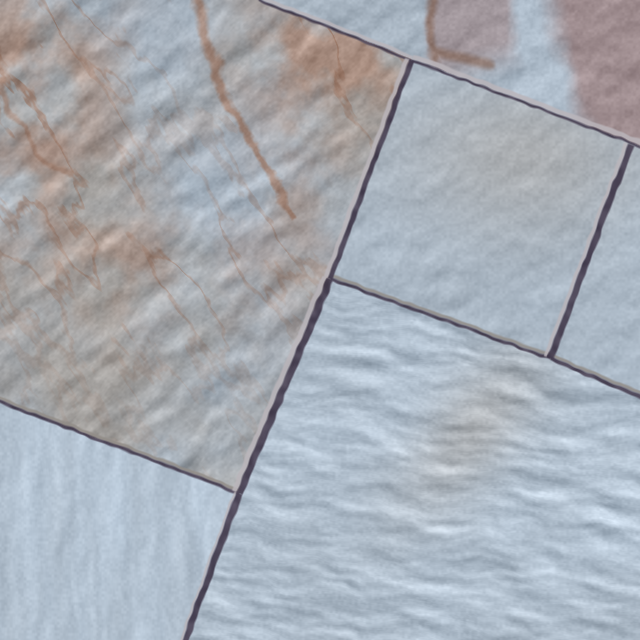
Give the GLSL for this texture, as a Shadertoy shader.

```glsl
// Draws slanted slate paving: cleft blue-grey slabs, rusty veins and dark open joints.
const vec3 PALE = vec3(0.72, 0.78, 0.84);
const vec3 SLATE = vec3(0.65, 0.70, 0.75);
const vec3 SAND = vec3(0.64, 0.63, 0.62);
const vec3 RUST = vec3(0.60, 0.46, 0.39);
const vec3 PINK = vec3(0.62, 0.55, 0.56);
const vec3 GAP = vec3(0.22, 0.19, 0.26);
const vec3 LIP = vec3(0.73, 0.71, 0.73);
const vec3 OLIVE = vec3(0.57, 0.55, 0.53);
const float GRAIN = 0.045;

// Corners where the joints meet
const vec2 TOP_A = vec2(0.404, 1.0);
const vec2 TOP_B = vec2(0.643, 0.906);
const vec2 TOP_C = vec2(1.02, 0.764);
const vec2 CENTRE = vec2(0.516, 0.564);
const vec2 LEFT_A = vec2(-0.01, 0.376);
const vec2 LEFT_B = vec2(0.374, 0.229);
const vec2 BOTTOM = vec2(0.286, -0.01);
const vec2 MID_B = vec2(0.860, 0.440);
const vec2 MID_C = vec2(1.02, 0.371);
const vec2 RIGHT = vec2(0.986, 0.774);

float hash(vec2 p) { return fract(sin(dot(p, vec2(127.1, 311.7))) * 43758.5); }

float noise(vec2 p) {
    vec2 i = floor(p), f = fract(p);
    f = f * f * (3.0 - 2.0 * f);
    return mix(mix(hash(i), hash(i + vec2(1, 0)), f.x),
               mix(hash(i + vec2(0, 1)), hash(i + vec2(1, 1)), f.x), f.y);
}

float fbm(vec2 p) {
    float sum = 0.0, amp = 0.52;
    for (int i = 0; i < 5; i++) {
        sum += amp * noise(p);
        p = mat2(1.6, 1.2, -1.2, 1.6) * p + 7.3;
        amp *= 0.5;
    }
    return sum;
}

vec2 turn(vec2 p, float a) {
    float c = cos(a), s = sin(a);
    return vec2(c * p.x + s * p.y, c * p.y - s * p.x);
}

// Light and shade of ridges running along an angle
float relief(vec2 p, float angle, vec2 scale) {
    vec2 q = turn(p + 0.025 * (fbm(p * 9.0) - 0.5), angle) * scale;
    return fbm(q) - fbm(q + vec2(0.08, 0.42));
}

float blob(vec2 p, float x, float y, float rx, float ry) {
    vec2 q = (p - vec2(x, y)) / vec2(rx, ry);
    return exp(-dot(q, q));
}

float segment(vec2 p, vec2 a, vec2 b) {
    vec2 d = b - a;
    return length(p - a - d * clamp(dot(p - a, d) / dot(d, d), 0.0, 1.0));
}

// Signed distance to a line, positive on its left
float side(vec2 p, vec2 a, vec2 b) {
    vec2 d = normalize(b - a), q = p - a;
    return d.x * q.y - d.y * q.x;
}

vec3 rustySlab(vec2 p) {
    float blue = blob(p, 0.24, 0.91, 0.11, 0.13) + blob(p, 0.36, 0.70, 0.08, 0.10);
    vec3 col = mix(SAND, SLATE, clamp(0.35 + blue * 0.7 + 1.7 * (fbm(p * 7.0 + 3.0) - 0.5), 0.0, 1.0));
    float stain = blob(p, 0.52, 0.92, 0.13, 0.10) + 0.8 * blob(p, 0.05, 0.85, 0.13, 0.22)
        + 0.5 * blob(p, 0.24, 0.58, 0.20, 0.12) + 0.35 * blob(p, 0.48, 0.72, 0.09, 0.15);
    col = mix(col, RUST + 0.06, clamp(stain * smoothstep(0.3, 0.75, fbm(p * 13.0)), 0.0, 0.75));
    // Fine cracks, then wandering veins
    float crack = 1.0 - abs(2.0 * fbm(turn(p, -0.95) * vec2(7, 20)) - 1.0);
    col = mix(col, RUST, smoothstep(0.91, 0.99, crack) * clamp(0.12 + stain * 0.65, 0.0, 0.7));
    vec2 w = p + 0.045 * (vec2(fbm(p * 18.0), fbm(p * 18.0 + 40.0)) - 0.5);
    float vein = min(segment(w, vec2(0.305, 1.0), vec2(0.345, 0.88)),
                     segment(w, vec2(0.345, 0.88), vec2(0.45, 0.66)));
    float arc = min(segment(w, vec2(0.01, 0.88), vec2(0.05, 0.76)),
                    segment(w, vec2(0.05, 0.76), vec2(0.10, 0.72)));
    float broad = mix(0.009, 0.017, smoothstep(0.80, 0.95, p.y));
    float veins = 0.75 * (1.0 - smoothstep(0.002, broad, vein)) + 0.55 * (1.0 - smoothstep(0.001, 0.008, arc));
    return mix(col, RUST, min(veins, 1.0)) + 0.33 * relief(p, 0.72, vec2(15, 32));
}

vec3 topSlab(vec2 p) {
    float x = p.x + 0.04 * (fbm(p * 16.0) - 0.5);
    float brown = smoothstep(0.66, 0.68, x) * (1.0 - smoothstep(0.79, 0.82, x))
        * smoothstep(0.86, 0.93, p.y + 0.3 * (0.74 - x));
    float pink = smoothstep(0.86, 0.91, x + 0.25 * (p.y - 0.9));
    vec3 col = mix(SLATE, PALE, 0.5 * smoothstep(0.74, 0.82, x));
    col = mix(col, PINK, min(brown * 0.75 + pink, 1.0));
    float vein = min(segment(vec2(x, p.y), vec2(0.677, 1.0), vec2(0.68, 0.91)),
                     segment(vec2(x, p.y), vec2(0.68, 0.92), vec2(0.76, 0.90)));
    col = mix(col, RUST * 0.85, 0.65 * (1.0 - smoothstep(0.001, 0.014, vein)));
    return col + 0.2 * relief(p, 0.5, vec2(24, 34));
}

vec3 smoothSlab(vec2 p) {
    vec3 col = mix(SLATE, PALE, 0.25 + 0.8 * (fbm(p * 8.0) - 0.5));
    col = mix(col, SAND + 0.03, 0.65 * blob(p, 0.82, 0.76, 0.20, 0.13));
    return col + 0.14 * relief(p, 0.5, vec2(24, 36));
}

vec3 ridgedSlab(vec2 p) {
    vec3 col = mix(SLATE, PALE, 0.52 + 1.1 * (fbm(p * 6.0) - 0.5));
    col = mix(col, SAND + 0.04, 0.6 * blob(turn(p - vec2(0.74, 0.33), 0.9), 0.0, 0.0, 0.16, 0.07));
    return col + 0.36 * relief(p, -0.13, vec2(12, 43));
}

vec3 streakedSlab(vec2 p) {
    vec3 col = mix(SLATE, PALE, 0.75 + 1.2 * (fbm(p * vec2(32, 5)) - 0.5));
    return col + 0.14 * relief(p, 1.5, vec2(12, 40));
}

// Dark gap with a worn lip on its left
void joint(inout vec3 col, vec2 p, vec2 a, vec2 b, float gap, float lip, vec3 tint) {
    float aa = 0.8 / iResolution.y + 0.0008;
    float s = side(p, a, b) + 0.003 * (noise(p * 70.0) - 0.5);
    float t = dot(p - a, normalize(b - a));
    float span = smoothstep(-aa, aa, min(t, length(b - a) - t));
    col = mix(col, tint, 0.85 * span * smoothstep(-aa, aa, 0.5 * lip - abs(s - 0.5 * (gap + lip))));
    col = mix(col, GAP + 0.12 * noise(p * 90.0), 0.94 * span * smoothstep(-aa, aa, 0.5 * gap - abs(s)));
}

void mainImage(out vec4 fragColor, in vec2 fragCoord) {
    vec2 p = fragCoord / iResolution.xy;
    // Choose the slab by its bounding joints
    bool upper = p.y > CENTRE.y, middle = p.y > LEFT_B.y;
    vec2 low = upper ? CENTRE : middle ? LEFT_B : BOTTOM;
    vec2 high = upper ? TOP_B : middle ? CENTRE : LEFT_B;
    float mid = p.x < MID_B.x ? side(p, CENTRE, MID_B) : side(p, MID_B, MID_C);
    vec3 col;
    if (side(p, TOP_A, TOP_C) > 0.0) col = topSlab(p);
    else if (side(p, low, high) > 0.0) col = side(p, LEFT_A, LEFT_B) > 0.0 ? rustySlab(p) : streakedSlab(p);
    else col = mid > 0.0 ? smoothSlab(p) : ridgedSlab(p);
    col += GRAIN * (noise(p * 230.0) - 0.5);

    joint(col, p, LEFT_A, LEFT_B, 0.005, 0.005, OLIVE);
    joint(col, p, TOP_A, TOP_B, 0.004, 0.006, LIP);
    joint(col, p, TOP_B, TOP_C, 0.004, 0.008, LIP);
    joint(col, p, CENTRE, MID_B, 0.005, 0.005, OLIVE);
    joint(col, p, MID_B, MID_C, 0.006, 0.005, OLIVE);
    joint(col, p, MID_B, RIGHT, 0.010, 0.006, LIP);
    joint(col, p, BOTTOM, LEFT_B, 0.010, 0.004, LIP);
    joint(col, p, LEFT_B, CENTRE, 0.011, 0.008, LIP);
    joint(col, p, CENTRE, TOP_B, 0.008, 0.007, LIP);
    fragColor = vec4(clamp(col, 0.0, 1.0), 1.0);
}
```
